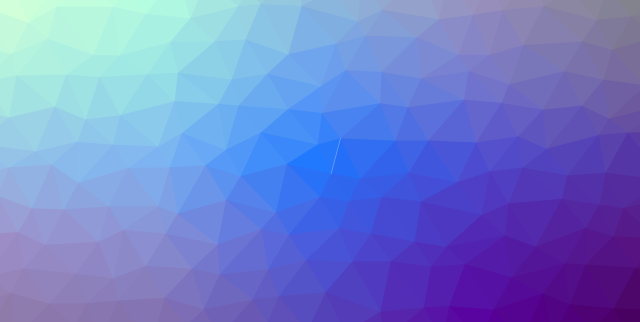
Reproduce this background procedurally as a Shadertoy shader.

```glsl
// Low-poly mesh of jittered triangles, flat-shaded from mint through blue to purple.

const vec2 CELL = vec2(0.126, 0.0995);   // triangle width and row height
const vec2 ANCHOR = vec2(1.0285, 0.461); // position of lattice vertex (0, 0)

vec2 hash22(vec2 p) {
    vec3 q = fract(p.xyx * vec3(0.1031, 0.1030, 0.0973));
    q += dot(q, q.yzx + 33.33);
    return fract((q.xx + q.yz) * q.zy);
}

// Lattice vertex; the two ends of the central seam are held in place.
vec2 vertex(vec2 id) {
    vec2 jitter = (hash22(id + 91.0) - 0.5) * vec2(0.58, 0.64);
    if (id.x == 0.0 && (id.y == 0.0 || id.y == 1.0)) jitter = vec2(-0.27, 0.1) * id.y;
    return ANCHOR + (id + vec2(0.5 * id.y, 0.0) + jitter) * CELL;
}

// Five evenly spaced colours, blended linearly.
vec3 ramp(float t, vec3 a, vec3 b, vec3 c, vec3 d, vec3 e) {
    t = clamp(t, 0.0, 1.0) * 4.0;
    vec3 col = mix(a, b, min(t, 1.0));
    col = mix(col, c, clamp(t - 1.0, 0.0, 1.0));
    col = mix(col, d, clamp(t - 2.0, 0.0, 1.0));
    return mix(col, e, clamp(t - 3.0, 0.0, 1.0));
}

// Two-way gradient: a horizontal ramp at each of five heights, bottom to top.
vec3 gradient(vec2 uv) {
    vec3 base = ramp(uv.x, vec3(0.56, 0.48, 0.66), vec3(0.51, 0.44, 0.69),
        vec3(0.33, 0.27, 0.72), vec3(0.35, 0.00, 0.62), vec3(0.28, 0.00, 0.37));
    vec3 low = ramp(uv.x, vec3(0.62, 0.56, 0.79), vec3(0.54, 0.56, 0.82),
        vec3(0.28, 0.35, 0.87), vec3(0.32, 0.14, 0.69), vec3(0.34, 0.08, 0.51));
    vec3 middle = ramp(uv.x, vec3(0.58, 0.75, 0.91), vec3(0.49, 0.70, 0.95),
        vec3(0.11, 0.46, 1.00), vec3(0.31, 0.30, 0.82), vec3(0.33, 0.21, 0.65));
    vec3 high = ramp(uv.x, vec3(0.68, 0.94, 0.87), vec3(0.59, 0.88, 0.90),
        vec3(0.39, 0.61, 0.95), vec3(0.46, 0.47, 0.80), vec3(0.46, 0.40, 0.61));
    vec3 top = ramp(uv.x, vec3(0.82, 1.00, 0.85), vec3(0.70, 0.99, 0.88),
        vec3(0.55, 0.73, 0.87), vec3(0.60, 0.56, 0.74), vec3(0.51, 0.51, 0.55));
    return ramp(uv.y, base, low, middle, high, top);
}

// Signed distance to the line a-b, positive on its left.
float leftOf(vec2 p, vec2 a, vec2 b) {
    vec2 e = normalize(b - a);
    return e.x * (p.y - a.y) - e.y * (p.x - a.x);
}

// Adds one counter-clockwise triangle: colour weighted by pixel coverage.
void addTriangle(inout vec4 sum, vec2 p, vec2 a, vec2 b, vec2 c) {
    float d = min(leftOf(p, a, b), min(leftOf(p, b, c), leftOf(p, c, a)));
    float coverage = clamp(0.5 + d * iResolution.y, 0.0, 1.0);
    vec2 uv = (a + b + c) / 3.0 * vec2(iResolution.y / iResolution.x, 1.0);
    sum += vec4(gradient(uv), 1.0) * coverage;
}

float segmentDistance(vec2 p, vec2 a, vec2 b) {
    vec2 ab = b - a;
    return length(p - a - ab * clamp(dot(p - a, ab) / dot(ab, ab), 0.0, 1.0));
}

void mainImage(out vec4 fragColor, in vec2 fragCoord) {
    vec2 p = fragCoord / iResolution.y;
    vec2 q = (p - ANCHOR) / CELL;
    vec4 sum = vec4(0.0);

    // Two triangles per skewed cell, split along the shorter diagonal
    for (int j = -1; j <= 1; j++) {
        float row = floor(q.y) + float(j);
        for (int i = -1; i <= 1; i++) {
            vec2 id = vec2(floor(q.x - 0.5 * row) + float(i), row);
            vec2 a = vertex(id);
            vec2 b = vertex(id + vec2(1, 0));
            vec2 c = vertex(id + vec2(0, 1));
            vec2 d = vertex(id + vec2(1, 1));
            if (distance(b, c) < distance(a, d)) {
                addTriangle(sum, p, a, b, c);
                addTriangle(sum, p, b, d, c);
            } else {
                addTriangle(sum, p, a, b, d);
                addTriangle(sum, p, a, d, c);
            }
        }
    }
    vec3 col = sum.rgb / max(sum.a, 0.001);

    // Fine pale seam near the centre
    float seam = segmentDistance(p, vertex(vec2(0, 0)), vertex(vec2(0, 1)));
    float line = 1.0 - smoothstep(0.0, 0.0005 + 0.8 / iResolution.y, seam);
    col = mix(col, vec3(0.65, 0.80, 1.0), 0.4 * line);

    fragColor = vec4(col, 1.0);
}
```
